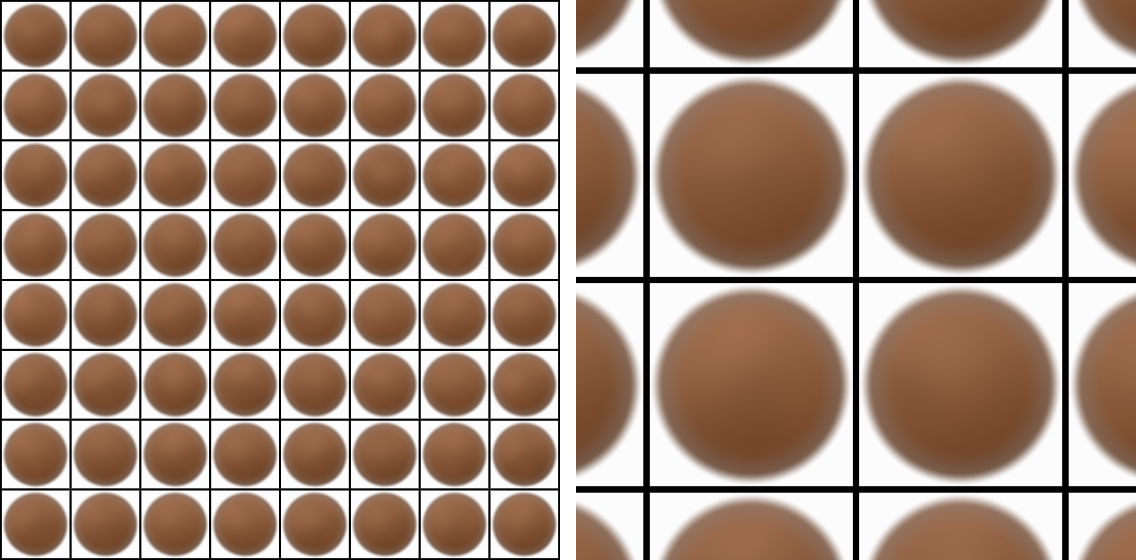
Left, the full canvas; right, a detail of the centre.
Give the GLSL for this pattern, as a WebGL 1 fragment shader.

```glsl
precision highp float;

// An eight by eight grid of soft brown balls on white tiles with thin black rules.
// Each ball is a shaded disc whose colour greys and fades at the rim; hashed
// offsets and smooth noise vary the highlight and the mottling of each ball.

uniform vec2 u_resolution;

const float REPEATS = 8.0;
const float GRID_INSET = 0.0013;     // centre of the outer rules, canvas units
const float LINE_HALF_WIDTH = 0.0019;
const float BALL_RADIUS = 0.452;     // half-faded rim, cell units
const float RIM_SOFTNESS = 0.034;
const float SHADE_VARIATION = 0.035;
const float MOTTLE_STRENGTH = 0.06;
const float MOTTLE_SCALE = 4.0;

const vec3 PAPER = vec3(0.992, 0.988, 0.988);
const vec3 LINE_COLOUR = vec3(0.008);
const vec3 BROWN_LIGHT = vec3(0.615, 0.420, 0.295);
const vec3 BROWN_DARK = vec3(0.440, 0.265, 0.150);
const vec3 RIM_COLOUR = vec3(0.520, 0.435, 0.385);

float hash(vec2 p) {
  return fract(sin(dot(p, vec2(127.1, 311.7))) * 43758.5453);
}

float valueNoise(vec2 p) {
  vec2 i = floor(p);
  vec2 f = fract(p);
  f = f * f * (3.0 - 2.0 * f);
  float low = mix(hash(i), hash(i + vec2(1.0, 0.0)), f.x);
  float high = mix(hash(i + vec2(0.0, 1.0)), hash(i + vec2(1.0, 1.0)), f.x);
  return mix(low, high, f.y);
}

// Brown surface lit from above and slightly left; p is relative to the centre.
vec3 ballColour(vec2 p, vec2 cell) {
  vec2 jitter = vec2(hash(cell), hash(cell + 17.0)) - 0.5;
  float light = 0.5 + dot(p, vec2(-0.28, 1.0));
  vec2 glow = p - vec2(-0.08, 0.14) - 0.16 * jitter;
  light += 0.16 * exp(-dot(glow, glow) * 30.0);
  vec3 colour = mix(BROWN_DARK, BROWN_LIGHT, smoothstep(0.0, 1.0, light));

  float mottle = valueNoise(p * MOTTLE_SCALE + cell * 13.0) - 0.5;
  float shade = SHADE_VARIATION * (hash(cell + 41.0) - 0.5);
  colour *= 1.0 + shade + MOTTLE_STRENGTH * mottle;

  float rim = smoothstep(0.30, 0.47, length(p));
  return mix(colour, RIM_COLOUR * (0.9 + 0.2 * light), 0.8 * rim);
}

void main() {
  vec2 uv = gl_FragCoord.xy / u_resolution;
  float pixel = 1.0 / min(u_resolution.x, u_resolution.y);
  float pitch = (1.0 - 2.0 * GRID_INSET) / REPEATS;
  vec2 grid = (uv - GRID_INSET) / pitch;
  vec2 cell = clamp(floor(grid), 0.0, REPEATS - 1.0);
  vec2 p = grid - cell - 0.5;

  // Ball with a soft rim
  float coverage = 1.0 - smoothstep(BALL_RADIUS - RIM_SOFTNESS,
                                    BALL_RADIUS + RIM_SOFTNESS, length(p));
  vec3 colour = mix(PAPER, ballColour(p, cell), coverage);

  // Rules between cells and around the canvas
  vec2 toLine = abs(0.5 - abs(p)) * pitch;
  float lineDistance = min(toLine.x, toLine.y) - LINE_HALF_WIDTH;
  float line = 1.0 - smoothstep(-0.5 * pixel, 0.5 * pixel, lineDistance);
  colour = mix(colour, LINE_COLOUR, line);

  gl_FragColor = vec4(colour, 1.0);
}
```
